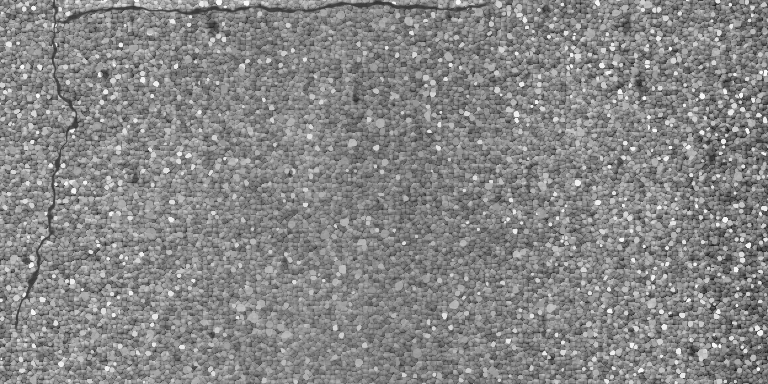
Give the GLSL for this texture, as a WebGL 1 fragment shader.

```glsl
precision highp float;
// Weathered grey asphalt: packed grit, pale stone chips, dark stains and cracks.

uniform vec2 u_resolution;

float hash(vec2 p) {
  vec3 q = fract(p.xyx * 0.1031);
  q += dot(q, q.yzx + 33.33);
  return fract((q.x + q.y) * q.z);
}

vec2 hash2(vec2 p) {
  return vec2(hash(p), hash(p + 57.3));
}

float cornerSlope(vec2 cell, vec2 offset) {
  float angle = 6.2832 * hash(cell);
  return dot(vec2(cos(angle), sin(angle)), offset);
}

float gradientNoise(vec2 p) {
  vec2 i = floor(p), f = fract(p);
  vec2 u = f * f * f * (f * (f * 6.0 - 15.0) + 10.0);
  vec2 e = vec2(1.0, 0.0);
  float low = mix(cornerSlope(i, f), cornerSlope(i + e.xy, f - e.xy), u.x);
  float high = mix(cornerSlope(i + e.yx, f - e.yx), cornerSlope(i + e.xx, f - e.xx), u.x);
  return mix(low, high, u.y);
}

// Cellular grains: xy = offset from the grain centre, z = gap to the next grain, w = id.
vec4 grains(vec2 p) {
  vec2 i = floor(p), f = fract(p), nearest = vec2(0.0);
  float first = 8.0, second = 8.0, id = 0.0;
  for (int y = -1; y <= 1; y++) {
    for (int x = -1; x <= 1; x++) {
      vec2 cell = vec2(float(x), float(y));
      vec2 toGrain = f - cell - 0.1 - 0.8 * hash2(i + cell);
      float d = length(toGrain);
      if (d < first) {
        second = first;
        first = d;
        nearest = toGrain;
        id = hash(i + cell + 19.7);
      } else {
        second = min(second, d);
      }
    }
  }
  return vec4(nearest, second - first, id);
}

float bump(float x, float centre, float width) {
  float t = (x - centre) / width;
  return exp(-t * t);
}

// Chips of random size; x = coverage, y = brightness.
vec2 chips(vec2 p, float density, float soft) {
  vec4 g = grains(p);
  float size = mix(0.25, 0.6, hash(vec2(g.w * 913.0, 4.0)));
  float body = 1.0 - smoothstep(size - soft, size + soft, length(g.xy));
  float cover = body * smoothstep(0.0, 0.15 + soft, g.z) * step(g.w, density);
  return vec2(cover, hash(vec2(g.w * 571.0, 9.0)));
}

// Sparse blots, stretched vertically and ragged at the rim.
float stains(vec2 p, float scale) {
  vec2 q = p * scale;
  vec2 cell = floor(q);
  vec2 toBlot = fract(q) - 0.25 - 0.5 * hash2(cell + 3.1);
  float radius = mix(0.04, 0.1, hash(cell + 8.4));
  float rag = 0.05 * gradientNoise(p * 45.0) + 0.03 * gradientNoise(p * 90.0);
  float blot = length(toBlot * vec2(1.2, 0.85)) + rag;
  float smear = length((toBlot - vec2(0.01, 0.14)) * vec2(1.3, 0.6)) + rag;
  float core = 1.0 - smoothstep(radius * 0.4, radius * 1.2, blot);
  float trail = 1.0 - smoothstep(radius * 0.2, radius * 1.2, smear);
  return max(core, 0.5 * trail) * step(hash(cell + 31.0), 0.55);
}

float crackLine(float offset, float width, float soft) {
  return 1.0 - smoothstep(width - soft, width + soft, abs(offset));
}

void main() {
  vec2 p = gl_FragCoord.xy / u_resolution.y;
  float across = gl_FragCoord.x / u_resolution.x;
  float pixel = 1.0 / u_resolution.y;

  // Broad wear: a smooth, dull centre between rougher sides.
  float worn = bump(across, 0.45, 0.24) * (1.0 - 0.35 * p.y);
  float tone = 0.505 + 0.05 * gradientNoise(p * 3.0) + 0.04 * gradientNoise(p * vec2(9.0, 4.0));
  tone += 0.025 * bump(across, 0.15, 0.25) - 0.025 * bump(across, 0.53, 0.09);
  tone -= 0.07 * smoothstep(0.85, 1.0, across);

  // Packed grit lit from above, with shadowed gaps.
  vec4 grit = grains(p * vec2(72.0, 84.0));
  float relief = 0.2 * (grit.w - 0.5) + 0.14 * dot(grit.xy, vec2(-0.4, 0.9));
  relief -= 0.11 * (1.0 - smoothstep(0.0, 0.3, grit.z)) - 0.035;
  relief += 0.2 * gradientNoise(p * vec2(100.0, 125.0));
  relief += 0.16 * gradientNoise(p * vec2(38.0, 64.0) + 7.0);
  tone += relief * mix(1.1, 0.72, worn);

  // Pale chips, brightest and densest toward the sides.
  float density = mix(0.2, 0.06, worn) + 0.06 * smoothstep(0.6, 0.9, across);
  vec2 chip = chips(p * 66.0 + 13.0, density, 33.0 * pixel);
  tone = mix(tone, mix(0.64, 0.98, chip.y) - 0.12 * worn, chip.x);
  vec2 largeChip = chips(p * 42.0 + 71.0, 0.06, 21.0 * pixel);
  tone = mix(tone, mix(0.6, 0.8, largeChip.y), 0.8 * largeChip.x);

  tone *= 1.0 - 0.45 * stains(p, 4.6);

  // Meandering crack down the left side.
  float wobble = 0.022 * gradientNoise(p * 14.0) + 0.012 * gradientNoise(p * 42.0);
  float leftPath = mix(0.045, 0.14, smoothstep(0.12, 0.48, p.y)) + 0.055 * bump(p.y, 0.68, 0.08);
  float leftWidth = 0.0035 + 0.005 * gradientNoise(p * 20.0 + 5.0);
  float leftCrack = crackLine(p.x - leftPath - wobble, leftWidth, pixel);
  leftCrack *= smoothstep(0.12, 0.16, p.y);

  // Broken edge along the top, with a paler crust above it.
  float topPath = mix(0.942, 0.974, smoothstep(0.14, 0.28, p.x));
  topPath += 0.014 * smoothstep(0.65, 1.0, p.x) - 0.016 * bump(p.x, 1.15, 0.06);
  float rise = p.y - topPath - 0.6 * wobble;
  float topReach = smoothstep(0.12, 0.16, p.x) * (1.0 - smoothstep(1.24, 1.3, p.x));
  float topWidth = 0.004 + 0.005 * gradientNoise(p * 24.0 + 2.0);
  float topCrack = crackLine(rise, topWidth, pixel) * topReach;
  tone += 0.1 * topReach * smoothstep(0.004, 0.01, rise);
  tone = mix(tone, 0.2, 0.85 * max(leftCrack, topCrack));

  gl_FragColor = vec4(vec3(clamp(tone, 0.12, 0.97)), 1.0);
}
```
